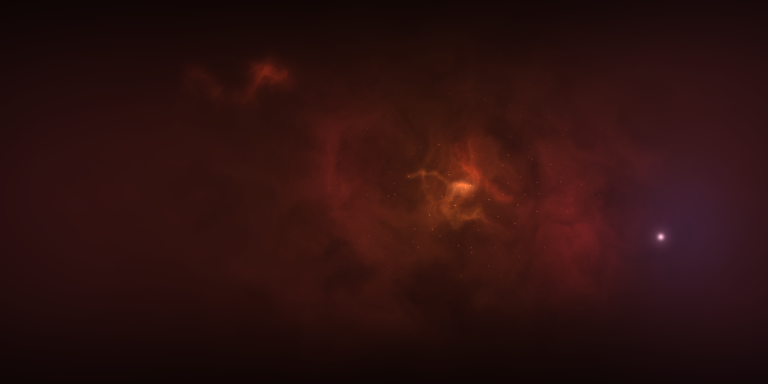
Write a Shadertoy shader that draws this background.

```glsl
// A dim red nebula with a glowing amber core, a detached wisp and one blue-haloed star.
// Soft elliptical glows set the broad colour; warped gradient noise shapes the clouds,
// and bent strands with ridged noise draw the bright filaments.

vec2 hash2(vec2 cell) {
    vec3 q = fract(cell.xyx * vec3(0.1031, 0.1030, 0.0973));
    q += dot(q, q.yzx + 33.33);
    return fract((q.xx + q.yz) * q.zy);
}

float cornerDot(vec2 cell, vec2 offset) {
    return dot(hash2(cell + 100.0) * 2.0 - 1.0, offset);
}

float gradientNoise(vec2 p) {
    vec2 i = floor(p), f = fract(p), e = vec2(1.0, 0.0);
    vec2 u = f * f * f * (f * (f * 6.0 - 15.0) + 10.0);
    float low = mix(cornerDot(i, f), cornerDot(i + e, f - e), u.x);
    float high = mix(cornerDot(i + e.yx, f - e.yx), cornerDot(i + 1.0, f - 1.0), u.x);
    return mix(low, high, u.y);
}

float fbm(vec2 p) {
    float sum = 0.0, amplitude = 0.6;
    for (int i = 0; i < 6; i++) {
        sum += amplitude * gradientNoise(p);
        p = mat2(1.6, 1.2, -1.2, 1.6) * p + 7.3;
        amplitude *= 0.52;
    }
    return sum;
}

// Thin bright creases where the noise crosses zero
float ridges(vec2 p) {
    float sum = 0.0, amplitude = 0.6;
    for (int i = 0; i < 4; i++) {
        sum += amplitude * exp(-9.0 * abs(gradientNoise(p)));
        p = mat2(1.6, 1.2, -1.2, 1.6) * p + 3.7;
        amplitude *= 0.55;
    }
    return sum;
}

float glow(vec2 p, vec2 center, vec2 radius) {
    vec2 q = (p - center) / radius;
    return exp(-dot(q, q));
}

float strand(vec2 p, vec2 a, vec2 b, float width) {
    vec2 ab = b - a;
    float t = clamp(dot(p - a, ab) / dot(ab, ab), 0.0, 1.0);
    float d = length(p - a - ab * t) / width;
    return exp(-d * d);
}

// Bending path through four points
float path(vec2 p, vec2 a, vec2 b, vec2 c, vec2 d, float width) {
    return max(strand(p, a, b, width), max(strand(p, b, c, width), strand(p, c, d, width)));
}

// Sparse dots, one candidate per grid cell
float starField(vec2 p, float cells, float density) {
    vec2 cell = floor(p * cells);
    vec2 random = hash2(cell + 19.0);
    vec2 offset = (fract(p * cells) - 0.25 - 0.5 * random) / cells;
    float present = step(1.0 - density, hash2(cell + 57.0).x);
    return present * random.y * exp(-dot(offset, offset) / 0.000003);
}

void mainImage(out vec4 fragColor, in vec2 fragCoord) {
    vec2 p = fragCoord / iResolution.y;
    p.x += 1.0 - 0.5 * iResolution.x / iResolution.y;
    vec2 core = vec2(1.207, 0.514);
    vec2 star = vec2(1.721, 0.383);

    // Noise fields shared by every layer
    vec2 warp = vec2(fbm(p * 5.0), fbm(p * 5.0 + 31.0));
    float cloud = clamp(0.5 + 1.1 * fbm(p * 5.5 + warp * 0.9 + 11.0), 0.0, 1.1);
    float creases = ridges(p * 9.0 + warp * 1.2);
    vec2 bent = p + 0.045 * vec2(fbm(p * 14.0 + 5.0), fbm(p * 14.0 + 47.0));

    // Broad background light
    vec3 color = vec3(0.046, 0.016, 0.016);
    color += vec3(0.160, 0.060, 0.038) * glow(p, vec2(0.90, 0.50), vec2(0.72, 0.44));
    color += vec3(0.088, 0.029, 0.036) * glow(p, vec2(0.10, 0.46), vec2(0.42, 0.42));
    color += vec3(0.150, 0.058, 0.066) * glow(p, vec2(1.85, 0.58), vec2(0.46, 0.46));
    color += vec3(0.040, 0.017, 0.030) * glow(p, vec2(1.95, 0.20), vec2(0.35, 0.25));
    float inner = glow(p, vec2(1.05, 0.52), vec2(0.65, 0.40));
    color *= mix(1.0, 0.78 + 0.44 * cloud, inner);

    // Coloured clouds
    color += vec3(0.125, 0.058, 0.012) * cloud * glow(p, vec2(1.17, 0.53), vec2(0.34, 0.32));
    color += vec3(0.200, 0.028, 0.050) * cloud * glow(p, vec2(0.89, 0.57), vec2(0.11, 0.16));
    color += vec3(0.230, 0.040, 0.045) * cloud * glow(p, vec2(1.51, 0.37), vec2(0.09, 0.12));
    color += vec3(0.160, 0.025, 0.040) * cloud * glow(p, vec2(1.46, 0.48), vec2(0.20, 0.20));
    color += vec3(0.080, 0.016, 0.020) * cloud * glow(p, vec2(0.92, 0.27), vec2(0.28, 0.15));

    // Detached wisp at upper left
    float wisp = 0.42 * path(bent, vec2(0.51, 0.81), vec2(0.57, 0.745), vec2(0.64, 0.755), vec2(0.70, 0.80), 0.030);
    wisp += 0.75 * glow(bent, vec2(0.705, 0.805), vec2(0.048, 0.036));
    color += vec3(0.32, 0.080, 0.038) * wisp * cloud * (0.40 + 1.0 * creases);

    // Amber and red filaments around the core
    float amber = path(bent, core, vec2(1.17, 0.519), vec2(1.135, 0.549), vec2(1.07, 0.545), 0.009);
    amber += path(bent, core, vec2(1.161, 0.472), vec2(1.196, 0.424), vec2(1.24, 0.444), 0.012);
    float red = path(bent, vec2(1.20, 0.61), vec2(1.22, 0.56), vec2(1.25, 0.525), vec2(1.32, 0.48), 0.012);
    float halo = glow(p, vec2(1.20, 0.505), vec2(0.12, 0.11));
    color += vec3(0.23, 0.115, 0.035) * amber * (0.4 + 0.6 * creases);
    color += vec3(0.20, 0.045, 0.020) * red * (0.4 + 0.6 * creases);
    color += vec3(0.30, 0.130, 0.035) * halo * (0.15 * cloud + 0.75 * creases);
    color += vec3(0.22, 0.045, 0.020) * cloud * glow(p, vec2(1.215, 0.59), vec2(0.050, 0.075));
    color += vec3(0.30, 0.190, 0.120) * glow(bent, core, vec2(0.025, 0.020));

    // Small stars gathered near the core
    float cluster = glow(p, core, vec2(0.28, 0.22));
    color += vec3(0.36, 0.22, 0.12) * cluster * (starField(p, 38.0, 0.12) + starField(p + 3.1, 65.0, 0.07));

    // Bright star and its blue halo
    color += vec3(0.015, 0.032, 0.100) * glow(p, vec2(1.77, 0.41), vec2(0.16, 0.17));
    color += vec3(0.150, 0.105, 0.130) * glow(p, star, vec2(0.024));
    color += vec3(0.650, 0.570, 0.580) * glow(p, star, vec2(0.0080));

    // Darken the top and bottom borders, most of all in the middle
    float border = smoothstep(-0.15, 0.25, p.y) * smoothstep(1.18, 0.78, p.y);
    float floorLevel = mix(0.70, 0.50, glow(p, vec2(1.0, p.y), vec2(0.7, 1.0)));
    fragColor = vec4(color * mix(floorLevel, 1.0, border), 1.0);
}
```
